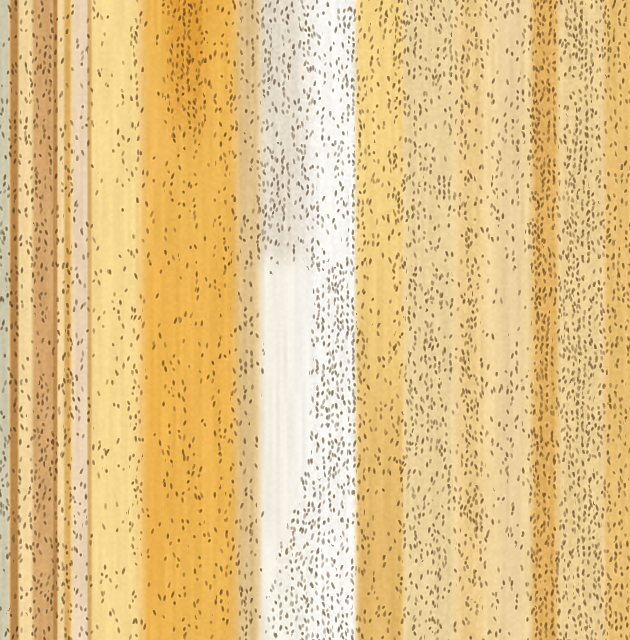
Give the GLSL for this texture, as a Shadertoy shader.

```glsl
// Weathered vertical bands of cream, gold and white, peppered with dark flecks.

float hash(vec2 p) {
    vec3 q = fract(vec3(p.xyx) * 0.1031);
    q += dot(q, q.yzx + 33.33);
    return fract((q.x + q.y) * q.z);
}

float noise(vec2 p) {
    vec2 i = floor(p), f = fract(p);
    f = f * f * (3.0 - 2.0 * f);
    return mix(mix(hash(i), hash(i + vec2(1, 0)), f.x),
               mix(hash(i + vec2(0, 1)), hash(i + vec2(1, 1)), f.x), f.y);
}

// Soft-edged window from a to b.
float span(float x, float a, float b, float soft) {
    return smoothstep(a - soft, a + soft, x) * (1.0 - smoothstep(b - soft, b + soft, x));
}

// Paints one vertical band; alpha holds the fleck density.
void band(inout vec4 paint, float x, float a, float b, float soft, vec4 value) {
    paint = mix(paint, value, span(x, a, b, soft));
}

vec4 stripes(vec2 uv) {
    float x = uv.x, y = uv.y;
    vec4 cream = vec4(0.95, 0.84, 0.62, 0.30);
    vec4 paint = cream;

    // Narrow mouldings at the left
    band(paint, x, -0.1, 0.014, 0.003, vec4(0.80, 0.78, 0.67, 0.30));
    band(paint, x, 0.016, 0.029, 0.003, vec4(0.70, 0.51, 0.28, 0.35));
    band(paint, x, 0.052, 0.085, 0.004, vec4(0.83, 0.65, 0.43, 0.45));
    band(paint, x, 0.084, 0.091, 0.002, vec4(0.73, 0.53, 0.30, 0.40));
    band(paint, x, 0.102, 0.112, 0.003, vec4(0.86, 0.67, 0.37, 0.40));
    band(paint, x, 0.117, 0.138, 0.004, vec4(0.93, 0.83, 0.71, 0.20));
    band(paint, x, 0.139, 0.146, 0.002, vec4(0.83, 0.67, 0.42, 0.20));
    band(paint, x, 0.146, 0.222, 0.004, vec4(0.97, 0.85, 0.57, 0.12));
    paint.a += 0.25 * span(x, 0.207, 0.222, 0.004);

    // Broad gold column, more worn near its top
    vec4 gold = vec4(mix(vec3(0.94, 0.74, 0.38), vec3(0.93, 0.70, 0.30),
                         noise(vec2(x * 9.0, y * 4.0))), 0.10);
    band(paint, x, 0.225, 0.385, 0.014, gold);
    float worn = span(x, 0.265, 0.325, 0.012);
    paint.a += worn * (0.15 + 0.5 * smoothstep(0.74, 0.84, y));
    paint.rgb -= worn * smoothstep(0.72, 0.9, y) * vec3(0.05, 0.08, 0.08);
    paint.a += 0.22 * span(x, 0.34, 0.37, 0.01);
    band(paint, x, 0.375, 0.415, 0.016, vec4(0.87, 0.75, 0.54, 0.32));

    // White column with a smooth, unflecked patch
    float upper = smoothstep(0.58, 0.64, y + 0.05 * noise(vec2(x * 40.0, 3.0)));
    vec4 white = vec4(mix(vec3(0.96, 0.94, 0.89), vec3(0.98, 0.97, 0.95),
                          smoothstep(0.45, 0.51, x)), 0.62);
    white.rgb -= vec3(0.06, 0.08, 0.10) * upper * (1.0 - smoothstep(0.46, 0.51, x));
    white.a *= 1.0 - 0.5 * upper * span(x, 0.505, 0.55, 0.01);
    float patchEdge = 0.425 + 0.07 * smoothstep(0.04, 0.34, y);
    white.a *= 1.0 - (1.0 - upper) * (1.0 - smoothstep(patchEdge - 0.008, patchEdge + 0.008, x));
    band(paint, x, 0.413, 0.566, 0.010, white);

    // Right half: gold edge, then mottled cream
    vec3 amber = mix(vec3(0.89, 0.72, 0.42), vec3(0.96, 0.83, 0.53), smoothstep(0.1, 0.75, y));
    band(paint, x, 0.567, 0.64, 0.006, vec4(amber, 0.28));
    paint.a += 0.25 * (span(x, 0.56, 0.58, 0.004) + span(x, 0.625, 0.64, 0.004));
    band(paint, x, 0.645, 0.72, 0.008, vec4(0.92, 0.82, 0.61, 0.50));
    band(paint, x, 0.73, 0.765, 0.010, vec4(0.93, 0.80, 0.55, 0.50));
    band(paint, x, 0.79, 0.83, 0.010, vec4(0.92, 0.81, 0.61, 0.25));
    band(paint, x, 0.845, 0.885, 0.008, vec4(0.89, 0.70, 0.39, 0.80));
    band(paint, x, 0.895, 0.955, 0.008, vec4(0.92, 0.81, 0.58, 0.75));
    band(paint, x, 0.96, 1.1, 0.006, vec4(0.91, 0.75, 0.45, 0.50));
    return paint;
}

void mainImage(out vec4 fragColor, in vec2 fragCoord) {
    vec2 uv = fragCoord / iResolution.xy;
    vec4 paint = stripes(uv);
    vec3 color = paint.rgb;

    // Long streaks and fine grain
    color += 0.05 * (noise(uv * vec2(170.0, 9.0)) - 0.5);
    color += 0.06 * (noise(uv * 230.0) - 0.5) * (0.3 + paint.a);

    // Upright flecks in two layers of slightly wavering columns
    vec2 wavy = uv + vec2(0.008 * (noise(uv * vec2(14.0, 9.0)) - 0.5), 0.0);
    float clump = 0.35 + 1.1 * noise(uv * vec2(75.0, 11.0));
    float fleck = 0.0, halo = 0.0;
    for (int i = 0; i < 2; i++) {
        float layer = float(i);
        vec2 grid = vec2(104.0 + 19.0 * layer, 78.0 + 15.0 * layer);
        vec2 cellPos = wavy * grid + layer * 0.37;
        cellPos.y += 7.0 * hash(vec2(floor(cellPos.x), 5.0 + layer));
        vec2 id = floor(cellPos) + 211.0 * layer;
        vec2 jitter = vec2(hash(id + 17.0), hash(id + 41.0)) - 0.5;
        vec2 d = (fract(cellPos) - 0.5 - jitter * vec2(0.35, 0.4)) / grid;
        d.x += d.y * (hash(id + 73.0) - 0.5) * 0.7;
        vec2 radius = vec2(0.0023, 0.0028 + 0.0032 * hash(id + 97.0));
        float r = length(d / radius);
        float present = step(hash(id + 3.0), paint.a * clump * 0.8);
        float strength = present * (0.45 + 0.55 * hash(id + 131.0));
        fleck = max(fleck, strength * (1.0 - smoothstep(0.35, 1.3, r)));
        halo = max(halo, strength * span(r, 1.3, 1.8, 0.3));
    }
    color *= 1.0 + 0.05 * halo;
    color = mix(color, color * vec3(0.47, 0.41, 0.33) + 0.05, fleck);
    fragColor = vec4(clamp(color, 0.0, 1.0), 1.0);
}
```
